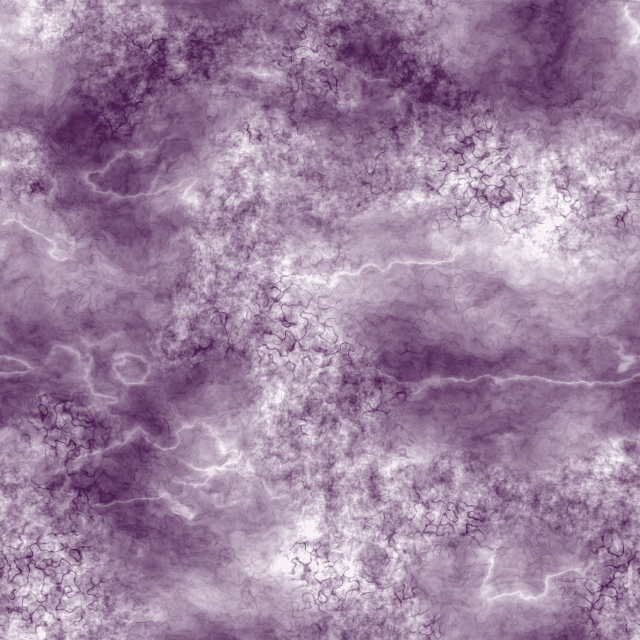
Write a Shadertoy shader that draws this texture.

```glsl
// Purple marble: crinkled cloud tones with grainy patches, dark curled hairlines
// and pale jagged veins. Every layer is wrapping gradient noise or sines with
// whole wave numbers, so the canvas tiles on all sides.

const float TAU = 6.28318;
const vec3 DEEP_PURPLE = vec3(0.30, 0.12, 0.32);
const vec3 PALE_LILAC = vec3(0.97, 0.945, 0.97);

uint scramble(uint h) {
    h = (h ^ (h >> 16)) * 0x7feb352dU;
    h = (h ^ (h >> 15)) * 0x846ca68bU;
    return h ^ (h >> 16);
}

// Random unit vector of a lattice cell, repeating after "period" cells
vec2 gradient(vec2 cell, vec2 period, float seed) {
    uvec2 c = uvec2(mod(cell + 0.5, period));
    uint h = scramble(c.x + scramble(c.y + scramble(uint(seed))));
    float angle = TAU * float(h & 0xffffU) / 65536.0;
    return vec2(cos(angle), sin(angle));
}

float noise(vec2 p, vec2 period, float seed) {
    vec2 cell = floor(p), f = p - cell;
    vec2 w = f * f * f * (f * (f * 6.0 - 15.0) + 10.0);
    vec2 e = vec2(1.0, 0.0);
    float a = dot(gradient(cell, period, seed), f);
    float b = dot(gradient(cell + e.xy, period, seed), f - e.xy);
    float c = dot(gradient(cell + e.yx, period, seed), f - e.yx);
    float d = dot(gradient(cell + e.xx, period, seed), f - e.xx);
    return mix(mix(a, b, w.x), mix(c, d, w.x), w.y);
}

// Layered noise; "period" is the whole number of cells across the canvas
float fbm(vec2 uv, vec2 period, int octaves, float gain, float seed) {
    float sum = 0.0, amplitude = 1.0;
    for (int i = 0; i < octaves; i++) {
        float layer = float(i);
        sum += amplitude * noise(uv * period + 0.37 * layer, period, seed + layer);
        period *= 2.0;
        amplitude *= gain;
    }
    return sum;
}

// Broad bending by layered sines
vec2 sway(vec2 uv) {
    vec2 sum = vec2(0.0);
    for (int i = 1; i <= 3; i++) {
        float k = float(i);
        sum += sin(TAU * (k * uv.yx + uv) + k * vec2(1.7, 4.1)) / k;
    }
    return sum;
}

// Thin lines where a field crosses whole numbers
float contour(float field) {
    return smoothstep(0.65, 1.0, abs(fract(field) - 0.5) * 2.0);
}

// Bright core and soft halo along the zero line of a field
float vein(float field) {
    float d = abs(field);
    return 0.26 * exp(-d * 60.0) + 0.14 * exp(-d * 16.0);
}

void mainImage(out vec4 fragColor, in vec2 fragCoord) {
    vec2 uv = fragCoord / iResolution.xy;

    // Broad bend, then a fine crinkle
    vec2 crinkle = vec2(fbm(uv, vec2(12.0), 4, 0.55, 10.0),
                        fbm(uv, vec2(12.0), 4, 0.55, 20.0));
    vec2 bent = uv + 0.016 * sway(uv);
    vec2 p = bent + 0.018 * crinkle;

    // Broad tones
    float drift = fbm(p, vec2(2.0, 3.0), 3, 0.5, 30.0);
    float cloud = fbm(p, vec2(3.0, 4.0), 7, 0.58, 40.0);
    float tone = 0.43 + 0.28 * drift + 0.50 * cloud;

    // Grainy patches, slightly paler than the smooth ones
    float rough = smoothstep(-0.15, 0.3, fbm(p, vec2(3.0), 5, 0.55, 50.0));
    float grain = fbm(uv + 0.004 * crinkle, vec2(30.0), 4, 0.8, 60.0);
    tone += (0.08 + 0.27 * rough) * grain + 0.08 * (rough - 0.4);

    // Faint layering and small hairline rings
    tone -= 0.07 * (contour(cloud * 5.0) - 0.3);
    float ringField = fbm(bent + 0.006 * crinkle, vec2(14.0), 4, 0.6, 120.0);
    tone -= (0.04 + 0.07 * rough) * (contour(ringField * 3.0) - 0.3);

    // Dark worm-like curls in patches
    float curlField = fbm(uv + 0.004 * crinkle, vec2(42.0), 2, 0.5, 70.0);
    float curl = 1.0 - smoothstep(0.0, 0.14, abs(curlField));
    float curlPatch = smoothstep(0.05, 0.35, fbm(uv, vec2(5.0), 5, 0.7, 80.0));
    tone -= 0.34 * (curl - 0.2) * curlPatch * (0.3 + 0.7 * rough);

    // Pale veins, running mostly sideways and fading in the grain
    float strand = fbm(p, vec2(2.0, 4.0), 6, 0.46, 90.0);
    float branch = fbm(p, vec2(2.0, 3.0), 6, 0.46, 100.0);
    float strength = smoothstep(-0.2, 0.25, fbm(uv, vec2(3.0), 3, 0.5, 110.0));
    float smoothArea = 1.0 - 0.8 * rough;
    tone += smoothArea * (strength * vein(strand) + (1.0 - strength) * vein(branch));
    tone += 0.03 * smoothArea * sin(45.0 * strand);

    fragColor = vec4(mix(DEEP_PURPLE, PALE_LILAC, clamp(tone, 0.0, 1.0)), 1.0);
}
```
